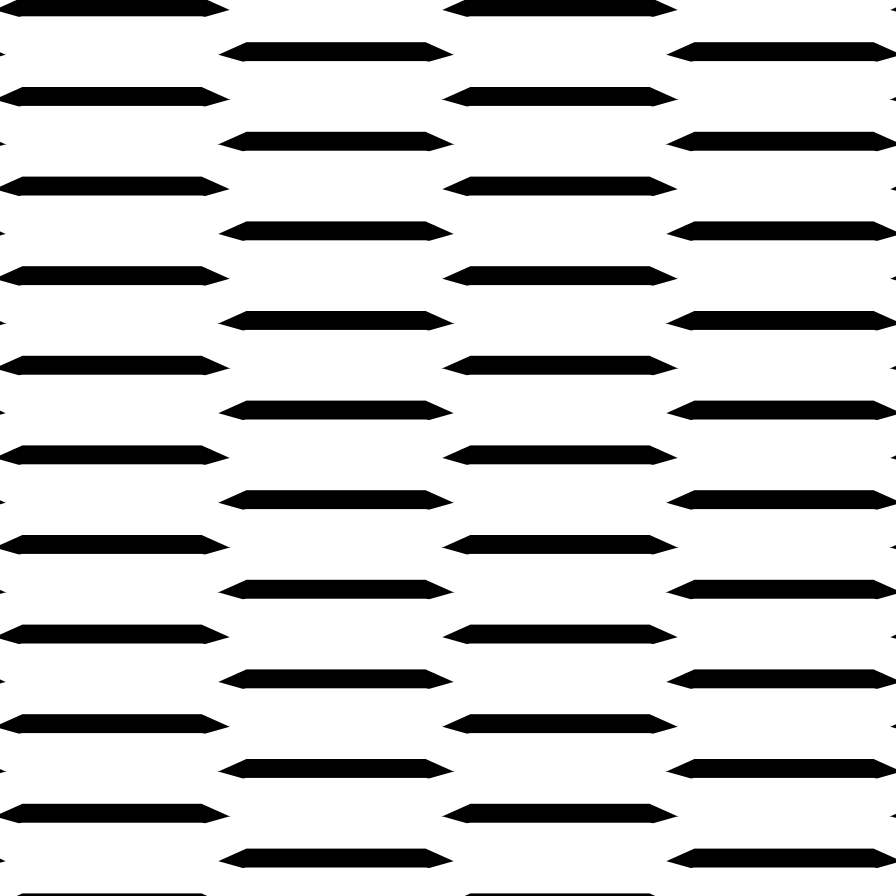
Reproduce this pattern procedurally as a Shadertoy shader.

```glsl
// Staggered rows of flat black bars with lopsided pointed ends on white.
// Each bar is a signed distance built from straight edges, mirrored left to right;
// two lattices offset by half a cell repeat it a whole number of times.

const vec2 REPEATS = vec2(2.0, 10.0);      // cells across and down
const vec2 FIRST_BAR = vec2(0.375, 0.0389); // tip height and middle of one bar
const vec3 PAPER = vec3(1.0);
const vec3 INK = vec3(0.0);

// Signed distance to the line from a to b, positive on its left side.
float lineSide(vec2 p, vec2 a, vec2 b) {
    vec2 along = normalize(b - a);
    return dot(p - a, vec2(-along.y, along.x));
}

// Bar around the origin, with its tips on the horizontal axis.
float barDistance(vec2 p) {
    const vec2 shoulder = vec2(0.1, 0.0140);
    const vec2 tip = vec2(0.1313, 0.0);
    const vec2 heel = vec2(0.104, -0.0077);
    const vec2 base = vec2(0.1, -0.0071);
    p.x = abs(p.x);

    float top = p.y - shoulder.y;
    float bottom = min(base.y - p.y, lineSide(p, heel, base)); // slight heel below the base
    float point = max(lineSide(p, shoulder, tip), lineSide(p, tip, heel));
    return max(max(top, bottom), point);
}

// Offset from the nearest lattice centre, in canvas units.
vec2 repeatAround(vec2 p, vec2 centre, vec2 cell) {
    return (fract((p - centre) / cell + 0.5) - 0.5) * cell;
}

void mainImage(out vec4 fragColor, in vec2 fragCoord) {
    vec2 uv = fragCoord / iResolution.xy;
    vec2 cell = 1.0 / REPEATS;

    // Two interleaved lattices form the stagger.
    float d = barDistance(repeatAround(uv, FIRST_BAR, cell));
    d = min(d, barDistance(repeatAround(uv, FIRST_BAR + 0.5 * cell, cell)));

    // Edge one pixel wide.
    float pixel = 1.0 / min(iResolution.x, iResolution.y);
    float ink = clamp(0.5 - d / pixel, 0.0, 1.0);
    fragColor = vec4(mix(PAPER, INK, ink), 1.0);
}
```
